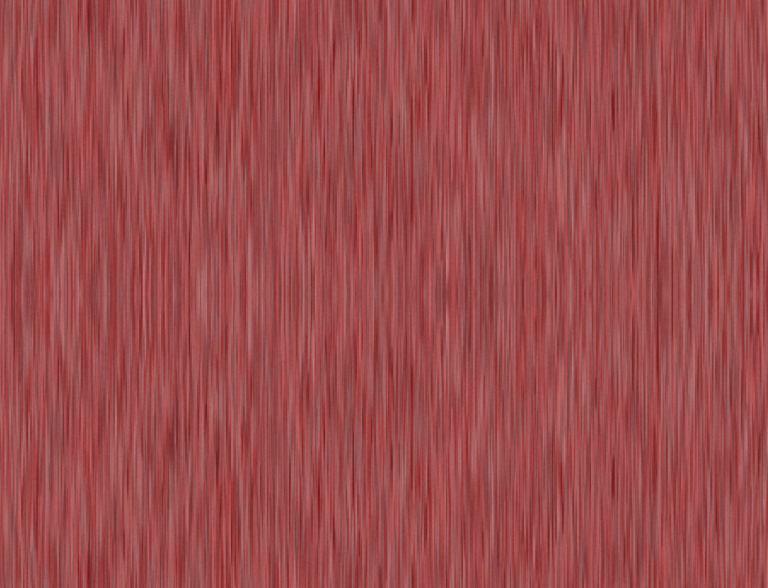
Write a WebGL 1 fragment shader that draws this texture.

```glsl
precision highp float;
// Brushed red fabric: layers of hair-thin vertical streaks, each column being
// one-dimensional noise with its own phase. One set of layers shifts the
// lightness, another the greyness; the lower half mirrors the upper.

uniform vec2 u_resolution;

float hash(vec2 p) {
  vec3 q = fract(vec3(p.xyx) * 0.1031);
  q += dot(q, q.yzx + 33.33);
  return fract((q.x + q.y) * q.z);
}

// Smooth noise running along one column, shifted by a random phase
float column(float id, float y, float seed) {
  float along = y + 20.0 * hash(vec2(id, seed));
  float cell = floor(along);
  float t = smoothstep(0.15, 0.85, along - cell);
  vec2 key = vec2(id + 17.0 * seed, cell + 5.0 * seed);
  return mix(hash(key), hash(key + vec2(0.0, 1.0)), t);
}

// Streaks of a given width and length, from -0.5 to 0.5
float streaks(vec2 p, vec2 size, float seed) {
  vec2 q = p / size;
  float id = floor(q.x);
  float t = smoothstep(0.25, 0.75, q.x - id);
  return mix(column(id, q.y, seed), column(id + 1.0, q.y, seed), t) - 0.5;
}

void main() {
  vec2 p = gl_FragCoord.xy / u_resolution.y;
  p.y = abs(p.y - 0.5);

  // Lightness: fine threads over slightly wider ones and faint patches
  float light = 0.130 * streaks(p, vec2(0.0029, 0.075), 1.0)
              + 0.085 * streaks(p, vec2(0.0042, 0.085), 2.0)
              + 0.012 * streaks(p, vec2(0.018, 0.12), 3.0);

  // Greyness: separates clear red threads from dusty pink ones
  float grey = 0.125 * streaks(p, vec2(0.0035, 0.075), 4.0)
             + 0.055 * streaks(p, vec2(0.0052, 0.095), 5.0)
             + 0.014 * streaks(p, vec2(0.030, 0.12), 6.0);

  // Sparse dark and pale threads, and a trace of weave grain
  float dark = streaks(p, vec2(0.0031, 0.080), 7.0);
  float pale = streaks(p, vec2(0.0031, 0.070), 9.0);
  light -= 0.075 * smoothstep(0.28, 0.48, dark);
  light += 0.040 * smoothstep(0.32, 0.48, pale);
  light += 0.025 * streaks(p, vec2(0.0028, 0.0032), 8.0);

  vec3 color = vec3(0.619, 0.303, 0.305) + light;
  color += grey * vec3(-0.26, 0.74, 0.75);
  gl_FragColor = vec4(clamp(color, 0.0, 1.0), 1.0);
}
```
